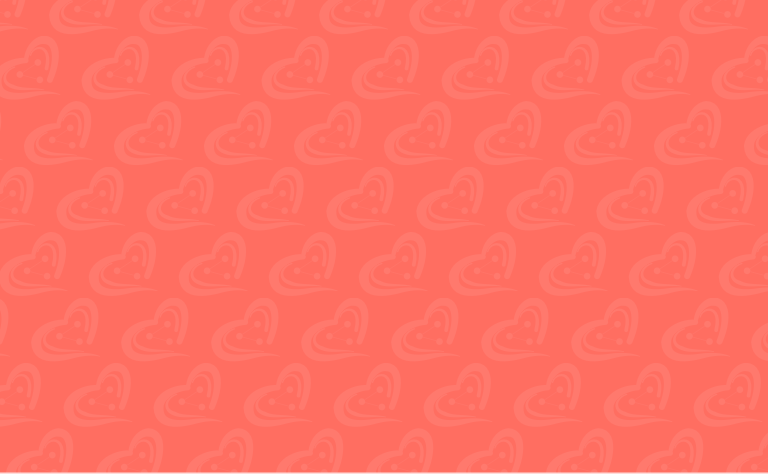
Reproduce this pattern procedurally as a WebGL 1 fragment shader.

```glsl
precision highp float;

// Faint hand-drawn hearts on coral, in rows that each step sideways.
// Each heart is a union of tapered cubic strokes plus three linked dots,
// measured as one distance field inside a repeating cell.

uniform vec2 u_resolution;

const vec3 CORAL = vec3(1.0, 0.43, 0.38);
const vec3 EDGE_COLOR = vec3(1.0, 0.86, 0.85);
const float HEART_OPACITY = 0.075;    // white laid over the coral
const float LINK_OPACITY = 0.045;

const float REPEATS_ACROSS = 8.533;
const float ROW_PITCH = 0.727;        // in column pitches
const float ROW_SHIFT = 0.36;         // sideways step of each row down
const vec2 ANCHOR = vec2(4.0, 2.215); // one heart centre, from top left
const float CELL_UNITS = 135.0;       // drawing units per column pitch
const float EDGE_HEIGHT = 0.00317;    // share of the canvas height

const float DOT_RADIUS = 5.0;
const float LINK_RADIUS = 0.6;
const int CURVE_STEPS = 12;

vec2 cubicPoint(vec2 a, vec2 b, vec2 c, vec2 d, float t) {
  float s = 1.0 - t;
  return s * s * s * a + 3.0 * s * s * t * b + 3.0 * s * t * t * c + t * t * t * d;
}

// Distance to a segment whose radius changes from r0 to r1.
float taperedSegment(vec2 p, vec2 a, vec2 b, float r0, float r1) {
  vec2 ab = b - a;
  float h = clamp(dot(p - a, ab) / dot(ab, ab), 0.0, 1.0);
  return length(p - a - ab * h) - mix(r0, r1, h);
}

float brushStroke(vec2 p, vec2 a, vec2 b, vec2 c, vec2 d, float r0, float r1) {
  float dist = 1000.0;
  vec2 previous = a;
  for (int i = 0; i < CURVE_STEPS; i++) {
    float t0 = float(i) / float(CURVE_STEPS);
    float t1 = float(i + 1) / float(CURVE_STEPS);
    vec2 next = cubicPoint(a, b, c, d, t1);
    dist = min(dist, taperedSegment(p, previous, next, mix(r0, r1, t0), mix(r0, r1, t1)));
    previous = next;
  }
  return dist;
}

float heartOutline(vec2 p) {
  vec2 cleft = vec2(1.0, 12.0);
  vec2 crown = vec2(28.0, 43.0);
  vec2 flank = vec2(-43.0, -18.0);
  vec2 base = vec2(9.0, -39.0);
  // Right lobe
  float d = brushStroke(p, cleft, vec2(3.0, 30.0), vec2(16.0, 43.0), crown, 3.0, 6.3);
  d = min(d, brushStroke(p, crown, vec2(48.0, 43.0), vec2(50.0, 14.0), vec2(37.0, -17.0), 6.3, 4.5));
  // Left lobe and trailing tail
  d = min(d, brushStroke(p, cleft, vec2(-18.0, 12.0), vec2(-42.0, 0.0), flank, 4.0, 7.5));
  d = min(d, brushStroke(p, flank, vec2(-43.0, -44.0), vec2(-16.0, -44.0), base, 7.5, 4.0));
  return min(d, brushStroke(p, base, vec2(24.0, -36.0), vec2(39.0, -35.0), vec2(52.0, -39.0), 4.0, 0.5));
}

float innerStrokes(vec2 p) {
  vec2 bend = vec2(-19.0, -27.0);
  float d = brushStroke(p, vec2(8.0, 20.0), vec2(12.0, 36.0), vec2(41.0, 38.0), vec2(32.0, 0.0), 1.0, 2.8);
  d = min(d, brushStroke(p, vec2(-16.0, 2.0), vec2(-34.0, -4.0), vec2(-36.0, -22.0), bend, 1.0, 3.0));
  return min(d, brushStroke(p, bend, vec2(-6.0, -33.0), vec2(12.0, -29.0), vec2(28.0, -32.0), 3.0, 0.5));
}

float coverage(float dist, float pixel) {
  return clamp(0.5 - dist / pixel, 0.0, 1.0);
}

void main() {
  // Column pitches, measured from the top left corner
  vec2 fromTop = vec2(gl_FragCoord.x, u_resolution.y - gl_FragCoord.y);
  vec2 q = fromTop / u_resolution.x * REPEATS_ACROSS - ANCHOR;
  float pixel = REPEATS_ACROSS * CELL_UNITS / u_resolution.x;

  // Stepped rows, each cell centred on its heart
  float row = floor(q.y / ROW_PITCH + 0.5);
  float x = fract(q.x - row * ROW_SHIFT + 0.5) - 0.5;
  vec2 p = vec2(x, row * ROW_PITCH - q.y) * CELL_UNITS;

  // Three dots joined by two fine links
  vec2 upperDot = vec2(19.0, 9.0);
  vec2 leftDot = vec2(-8.0, -9.0);
  vec2 lowerDot = vec2(22.0, -17.0);
  float dots = min(length(p - upperDot), min(length(p - leftDot), length(p - lowerDot))) - DOT_RADIUS;
  float links = min(taperedSegment(p, leftDot, upperDot, LINK_RADIUS, LINK_RADIUS),
                    taperedSegment(p, leftDot, lowerDot, LINK_RADIUS, LINK_RADIUS));

  float shape = min(dots, min(heartOutline(p), innerStrokes(p)));
  float tint = max(HEART_OPACITY * coverage(shape, pixel), LINK_OPACITY * coverage(links, pixel));
  vec3 color = mix(CORAL, vec3(1.0), tint);

  // Pale line along the bottom edge
  float edge = coverage(gl_FragCoord.y - EDGE_HEIGHT * u_resolution.y, 1.0);
  gl_FragColor = vec4(mix(color, EDGE_COLOR, edge), 1.0);
}
```
